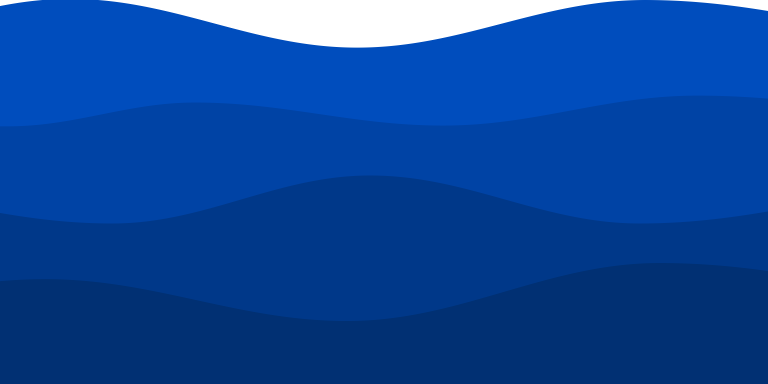
This background is drawn by a Shadertoy shader. Its source:

```glsl
// Four stacked bands of blue waves below a white sky, darkening downwards.
// Each wave outline is a chain of half-cosine eases between its turning points,
// and the bands are painted from back to front with antialiased edges.

const float PI = 3.14159;
const int TURNS = 5;

// Band colours, back to front
const vec3 SKY   = vec3(1.0);
const vec3 AZURE = vec3(0.0, 0.302, 0.742);
const vec3 ROYAL = vec3(0.0, 0.262, 0.647);
const vec3 NAVY  = vec3(0.0, 0.220, 0.537);
const vec3 DEEP  = vec3(0.002, 0.188, 0.450);

// Crests and troughs as (x, height) in canvas fractions, left to right
const vec2 AZURE_TURNS[TURNS] = vec2[](
    vec2(-0.273, 0.875), vec2(0.091, 1.003), vec2(0.465, 0.876),
    vec2(0.840, 1.000), vec2(1.344, 0.875));
const vec2 ROYAL_TURNS[TURNS] = vec2[](
    vec2(0.010, 0.671), vec2(0.254, 0.733), vec2(0.577, 0.673),
    vec2(0.908, 0.751), vec2(1.358, 0.673));
const vec2 NAVY_TURNS[TURNS] = vec2[](
    vec2(-0.324, 0.543), vec2(0.146, 0.418), vec2(0.482, 0.543),
    vec2(0.833, 0.418), vec2(1.333, 0.543));
const vec2 DEEP_TURNS[TURNS] = vec2[](
    vec2(-0.359, 0.164), vec2(0.059, 0.273), vec2(0.452, 0.164),
    vec2(0.859, 0.315), vec2(1.440, 0.164));

// Height of the outline at x, with zero slope at every turning point
float waveHeight(float x, vec2 turns[TURNS]) {
    float height = turns[0].y;
    for (int i = 1; i < TURNS; i++) {
        vec2 span = turns[i] - turns[i - 1];
        float t = clamp((x - turns[i - 1].x) / span.x, 0.0, 1.0);
        height += span.y * (0.5 - 0.5 * cos(PI * t));
    }
    return height;
}

// Fills everything below the outline, blending across one pixel
vec3 paintWave(vec3 backdrop, vec3 tint, vec2 uv, vec2 turns[TURNS]) {
    float depth = waveHeight(uv.x, turns) - uv.y;
    float coverage = clamp(depth * iResolution.y + 0.5, 0.0, 1.0);
    return mix(backdrop, tint, coverage);
}

void mainImage(out vec4 fragColor, in vec2 fragCoord) {
    vec2 uv = fragCoord / iResolution.xy;

    vec3 color = SKY;
    color = paintWave(color, AZURE, uv, AZURE_TURNS);
    color = paintWave(color, ROYAL, uv, ROYAL_TURNS);
    color = paintWave(color, NAVY, uv, NAVY_TURNS);
    color = paintWave(color, DEEP, uv, DEEP_TURNS);

    fragColor = vec4(color, 1.0);
}
```
